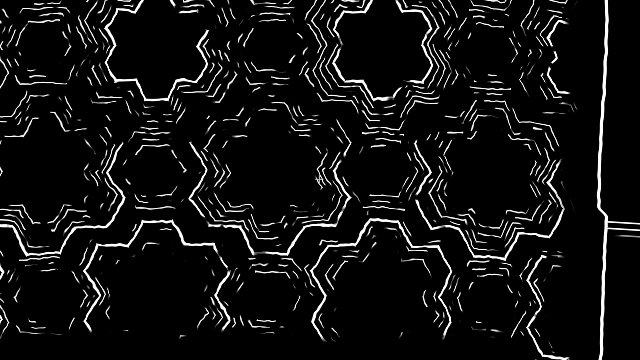
This pattern is drawn by a Shadertoy shader. Its source:

```glsl
// Worn white tracery on black: nested six-tipped stars on a staggered lattice
// with hexagons in the gaps, beside a ragged border. Star and hexagon gauges
// give the contours; value noise bends them and breaks them into dashes.

const vec2 PITCH = vec2(0.632, 0.694);       // spacing of stars within one lattice
const vec2 ORIGIN = vec2(0.752, 0.525);      // centre of the middle star
const float FIRST_RING = 0.146;
const float RING_STEP = 0.0208;
const float THIN = 0.0017;
const float BOLD = 0.0032;

float hash(vec2 p) {
    vec3 q = fract(p.xyx * vec3(0.1031, 0.1030, 0.0973));
    q += dot(q, q.yzx + 33.33);
    return fract((q.x + q.y) * q.z);
}

float noise(vec2 p) {
    vec2 i = floor(p), f = fract(p);
    f = f * f * (3.0 - 2.0 * f);
    return mix(mix(hash(i), hash(i + vec2(1, 0)), f.x),
               mix(hash(i + vec2(0, 1)), hash(i + vec2(1, 1)), f.x), f.y);
}

vec2 wobble(vec2 p, float frequency) {
    return vec2(noise(p * frequency), noise(p * frequency + 71.7)) - 0.5;
}

float stroke(float d, float halfWidth, float pixel) {
    return 1.0 - smoothstep(-0.5 * pixel, 0.5 * pixel, abs(d) - halfWidth);
}

// Share of a line that survives, broken into dashes
float dashes(vec2 p, float seed, float keep) {
    vec2 q = p + seed * vec2(7.3, 3.1);
    float n = 0.62 * noise(q * 42.0) + 0.38 * noise(q * 11.0);
    float threshold = mix(0.85, 0.15, keep);
    return smoothstep(threshold - 0.05, threshold + 0.05, n);
}

// Star with flat tips: x is the tip radius of the contour, y its gradient
vec2 starGauge(vec2 p) {
    float sector = radians(60.0);
    float a = atan(p.x, p.y);
    a = abs(a - sector * round(a / sector));
    vec2 q = length(p) * vec2(sin(a), cos(a));
    float flank = dot(q, vec2(1.324, 0.735));
    return flank > q.y ? vec2(flank, 1.514) : vec2(q.y, 1.0);
}

float hexGauge(vec2 p) {
    p = abs(p);
    return max(p.y, dot(p, vec2(0.866, 0.5)));
}

float starRings(vec2 p, vec2 centre, vec2 gauge, float pixel) {
    float ring = clamp(round((gauge.x - FIRST_RING) / RING_STEP), 0.0, 4.0);
    float d = (gauge.x - FIRST_RING - ring * RING_STEP) / gauge.y;
    float row = centre.y / PITCH.y;
    float seed = hash(centre * 91.0 + 40.0) * 9.0 + ring;

    // Each row has one bold contour; fainter ones thin out downwards
    float boldRing = row > 0.25 ? 0.0 : (row < -0.25 ? 3.0 : 4.0);
    float faintKeep = row > 0.25 ? 0.54 : (row < -0.25 ? 0.32 : 0.47);
    bool bold = ring == boldRing;
    float upper = smoothstep(0.0, 0.12, p.y - centre.y) * step(abs(row), 0.25);
    float keep = bold ? mix(0.86, 0.5, upper) : faintKeep;
    float width = bold ? mix(BOLD, THIN, upper) : THIN;
    return stroke(d, width, pixel) * dashes(p, seed, keep);
}

float hexRings(vec2 p, vec2 q, float pixel) {
    float g = hexGauge(q), light = 0.0;
    for (int i = 0; i < 3; i++) {
        float apothem = 0.069 + 0.018 * float(i);
        float keep = mix(0.36, 0.6, step(g - 0.002, abs(q.y)));
        light = max(light, stroke(g - apothem, THIN, pixel) * dashes(p, float(i) + 20.0, keep));
    }
    return light;
}

float tracery(vec2 uv, float pixel) {
    // Slight bend of the sheet towards the right
    float bend = max(uv.x - 1.069, 0.0);
    vec2 p = uv - ORIGIN + vec2(0.08 * bend, 0.138 * bend * bend);
    p += 0.010 * wobble(uv, 22.0) + 0.004 * wobble(uv, 85.0);

    vec2 gauge = vec2(9.0, 1.0), centre = vec2(0.0), hexPoint = vec2(9.0);
    for (int i = 0; i < 2; i++) {
        vec2 shift = 0.5 * float(i) * PITCH;
        vec2 c = shift + PITCH * round((p - shift) / PITCH);
        vec2 g = starGauge(p - c);
        if (g.x < gauge.x) { gauge = g; centre = c; }
        vec2 h = p - shift - vec2(0.5 * PITCH.x, 0.0);
        h -= PITCH * round(h / PITCH);
        if (hexGauge(h) < hexGauge(hexPoint)) hexPoint = h;
    }
    float light = max(starRings(p, centre, gauge, pixel), hexRings(p, hexPoint, pixel));

    // Ragged limits at the right and along the lower left
    float ragged = 0.05 * (noise(uv * 30.0) - 0.5);
    float bottom = max(smoothstep(0.06, 0.09, uv.y + ragged), step(1.42, uv.x));
    return light * bottom * (1.0 - smoothstep(1.56, 1.59, uv.x + ragged));
}

float border(vec2 uv, float pixel) {
    float above = mix(1.664, 1.685, smoothstep(0.45, 0.95, uv.y));
    float below = mix(1.669, 1.684, uv.y / 0.4);
    float edge = mix(below, above, smoothstep(0.395, 0.425, uv.y));
    edge += 0.004 * (noise(uv.yy * 35.0) - 0.5);
    float light = stroke(uv.x - edge, 0.0045, pixel);
    for (int i = 0; i < 3; i++) {
        float d = uv.y - 0.384 + 0.018 * float(i) + 0.06 * (uv.x - edge);
        float faint = i == 2 ? 0.6 * dashes(uv, 5.0, 0.5) : 1.0;
        light = max(light, stroke(d, 0.0022, pixel) * step(edge, uv.x) * faint);
    }
    return light;
}

float smallCross(vec2 p, float pixel) {
    float arms = stroke(min(abs(p.x), abs(p.y)), 0.0015, pixel);
    return 0.75 * arms * (1.0 - smoothstep(0.010, 0.013, length(p)));
}

void mainImage(out vec4 fragColor, in vec2 fragCoord) {
    vec2 uv = fragCoord / iResolution.y;
    float pixel = 1.0 / iResolution.y;
    float light = max(tracery(uv, pixel), border(uv, pixel));
    light = max(light, smallCross(uv - vec2(0.887, 0.502), pixel));
    fragColor = vec4(vec3(light), 1.0);
}
```
